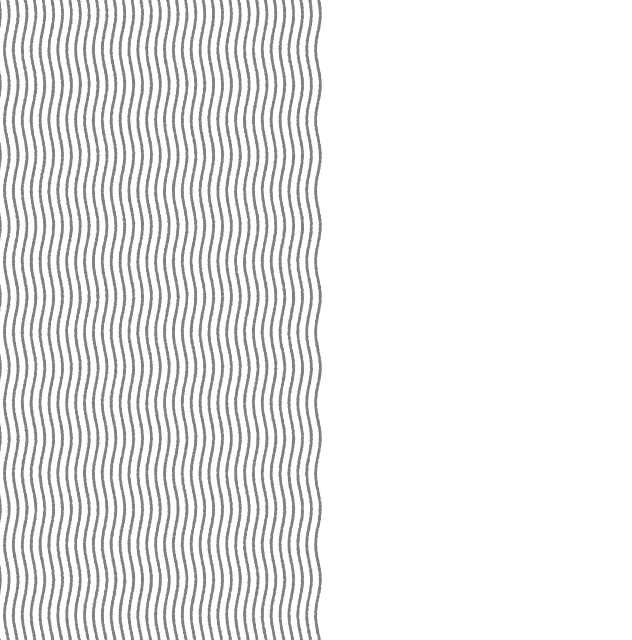
This pattern is drawn by a WebGL 1 fragment shader. Its source:

```glsl
precision highp float;
// Rough, wavy grey pen strokes fill the left half of a white sheet.
// Equally spaced columns share one cosine sway; gradient noise frays
// their edges and leaves faint ink specks beside them.

uniform vec2 u_resolution;

// Lengths are fractions of the canvas height.
const vec3 PAPER = vec3(1.0);
const vec3 INK = vec3(0.5);
const float TAU = 6.2831853;
const float SPACING = 1.0 / 72.0;      // distance between strokes
const float LAST_STROKE = 36.0;        // index of the rightmost stroke
const float HALF_WIDTH = 0.00222;
const float SWAY = 0.0036;             // wave amplitude
const float WAVE_LENGTH = 0.11045;
const float CREST_Y = 0.8677;          // height of one rightward crest
const float CREST_X = 0.0004;          // first stroke's x at a crest
const float FRAY = 0.0009;             // edge displacement
const float GRAIN = 300.0;             // noise cells per height
const float SPECK_REACH = 0.0050;
const float SPECK_STRENGTH = 0.12;

// Random unit gradient for a lattice point.
vec2 gradient(vec2 cell) {
  vec3 p = fract(vec3(cell.xyx) * vec3(0.1031, 0.1030, 0.0973));
  p += dot(p, p.yzx + 33.33);
  float angle = TAU * fract((p.x + p.y) * p.z);
  return vec2(cos(angle), sin(angle));
}

float gradientNoise(vec2 p) {
  vec2 cell = floor(p);
  vec2 f = p - cell;
  vec2 blend = f * f * f * (f * (f * 6.0 - 15.0) + 10.0);
  float a = dot(gradient(cell), f);
  float b = dot(gradient(cell + vec2(1.0, 0.0)), f - vec2(1.0, 0.0));
  float c = dot(gradient(cell + vec2(0.0, 1.0)), f - vec2(0.0, 1.0));
  float d = dot(gradient(cell + vec2(1.0)), f - vec2(1.0));
  return mix(mix(a, b, blend.x), mix(c, d, blend.x), blend.y);
}

// Horizontal distance to the nearest stroke in the limited row.
float strokeDistance(vec2 p) {
  float sway = SWAY * (cos(TAU * (p.y - CREST_Y) / WAVE_LENGTH) - 1.0);
  float x = p.x - CREST_X - sway;
  float index = clamp(floor(x / SPACING + 0.5), 0.0, LAST_STROKE);
  return abs(x - index * SPACING);
}

void main() {
  float pixel = 1.0 / u_resolution.y;
  vec2 p = gl_FragCoord.xy * pixel;

  // Stroke body with a frayed outline
  float fray = FRAY * gradientNoise(p * GRAIN + 17.3);
  float dist = strokeDistance(p + vec2(fray, 0.0));
  float edge = HALF_WIDTH + 0.6 * FRAY * gradientNoise(p * GRAIN * 0.7 + 61.7);
  float ink = clamp((edge - dist) / pixel + 0.5, 0.0, 1.0);

  // Faint specks scattered close to the strokes
  float grains = smoothstep(0.22, 0.45, gradientNoise(p * GRAIN * 1.3 + 5.1));
  float nearStroke = 1.0 - smoothstep(HALF_WIDTH, SPECK_REACH, dist);
  ink = max(ink, SPECK_STRENGTH * grains * nearStroke);

  gl_FragColor = vec4(mix(PAPER, INK, ink), 1.0);
}
```
